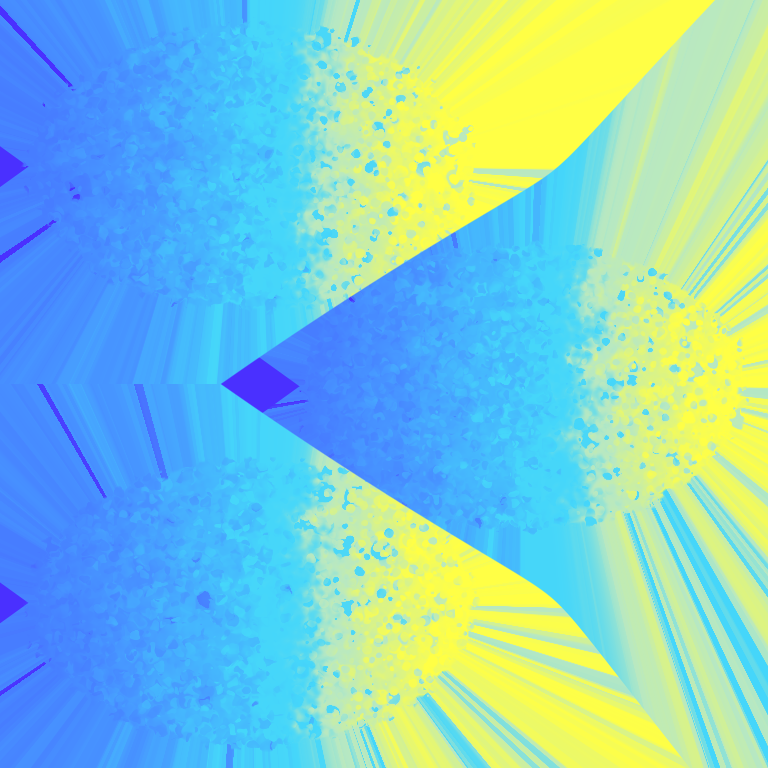
This background is drawn by a WebGL 2 fragment shader. Its source:

```glsl
#version 300 es
precision highp float;
// Three speckled ellipses, each running from indigo to yellow, share the canvas.
// Inside, layered round splats shift the colour ramp; outside, each point takes
// its tone from the closest rim point, which smears the rim into rays.
uniform vec2 u_resolution;
out vec4 fragColor;

const vec2 RADII = vec2(0.29, 0.188);

vec3 hash3(vec2 p) {
  vec3 q = fract(vec3(p.xyx) * vec3(0.1031, 0.103, 0.0973));
  q += dot(q, q.yxz + 33.33);
  return fract((q.xxy + q.yzz) * q.zyx);
}

float gradientNoise(vec2 p) {
  vec2 i = floor(p), f = fract(p);
  vec2 w = f * f * f * (f * (f * 6.0 - 15.0) + 10.0);
  vec4 d;
  for (int k = 0; k < 4; k++) {
    vec2 corner = vec2(k & 1, k >> 1);
    d[k] = dot(hash3(i + corner).xy * 2.0 - 1.0, f - corner);
  }
  return mix(mix(d.x, d.y, w.x), mix(d.z, d.w, w.x), w.y);
}

// Colour along the axis: indigo, blue, sky, cyan, pale green, yellow
vec3 ramp(float v) {
  vec3 c = mix(vec3(0.29, 0.19, 1.0), vec3(0.28, 0.49, 1.0), smoothstep(-1.2, -0.88, v));
  c = mix(c, vec3(0.28, 0.58, 1.0), smoothstep(-0.85, -0.4, v));
  c = mix(c, vec3(0.27, 0.73, 0.99), smoothstep(-0.5, -0.05, v));
  c = mix(c, vec3(0.27, 0.84, 0.98), smoothstep(-0.1, 0.15, v));
  c = mix(c, vec3(0.72, 0.91, 0.76), smoothstep(0.15, 0.46, v));
  return mix(c, vec3(1.0, 1.0, 0.27), smoothstep(0.42, 0.98, v));
}

// Ramp position for axis coordinate x and jitter j in about -0.5..0.5
float tone(float x, float j) {
  float blue = min(0.85 * x + 0.05 + 0.42 * j - 0.35 * (1.0 - smoothstep(-0.45, -0.4, j)), 0.17);
  float gold = 0.75 * x + 0.23 + 0.42 * j - 0.32 * (1.0 - smoothstep(-0.38, -0.2, j));
  return mix(blue, max(gold, 0.2), smoothstep(0.12, 0.45, x));
}

// Overlapping translucent discs of several sizes
float splats(vec2 p, float seed) {
  float value = 0.0;
  for (int k = 0; k < 4; k++) {
    vec2 g = p * (30.0 + 16.0 * float(k)) + seed + 31.0 * float(k);
    for (int n = 0; n < 9; n++) {
      vec2 id = floor(g) + vec2(n % 3, n / 3) - 1.0;
      vec3 h = hash3(id);
      float size = 0.15 + 0.4 * h.z;
      float disc = 1.0 - smoothstep(size - 0.12, size, length(g - id - h.xy));
      value = mix(value, hash3(id + 57.0).x - 0.5, 0.75 * disc);
    }
  }
  return value;
}

// Angle of the closest point on the ellipse
float rimAngle(vec2 p) {
  vec2 n = vec2(0.7071);
  float spread = RADII.x * RADII.x - RADII.y * RADII.y;
  for (int k = 0; k < 4; k++) {
    vec2 evolute = vec2(spread, -spread) * n * n * n / RADII;
    vec2 dir = normalize(abs(p) - evolute + 1e-5);
    n = normalize(clamp((dir * length(RADII * n - evolute) + evolute) / RADII, 0.0, 1.0));
  }
  return atan(p.y < 0.0 ? -n.y : n.y, p.x < 0.0 ? -n.x : n.x);
}

// Flat random steps with narrow soft joins
float bands(float t, float seed) {
  float i = floor(t);
  return mix(hash3(vec2(i, seed)).x, hash3(vec2(i + 1.0, seed)).x,
             smoothstep(0.85, 1.0, fract(t))) - 0.5;
}

vec3 ellipseField(vec2 p, float seed) {
  // Rays
  float t = rimAngle(p) + 7.0;
  float warped = t + 0.12 * gradientNoise(vec2(t * 3.0, seed));
  float streak = 0.5 * bands(warped * 9.0, seed) + 0.45 * bands(warped * 23.0, seed + 5.0)
               + 0.3 * bands(warped * 61.0, seed + 9.0);
  float thin = smoothstep(0.475, 0.485, bands(warped * 37.0, seed + 13.0));
  float x = cos(t - 7.0);
  float ray = tone(x, streak) - 0.06 * smoothstep(0.3, 0.6, x);
  vec3 rays = ramp(ray - 0.65 * thin * (1.0 - smoothstep(-0.3, 0.3, x)));
  float wedge = (-p.x - RADII.x) * 0.72 - abs(p.y);
  rays = mix(rays, vec3(0.29, 0.19, 1.0), smoothstep(-0.001, 0.001, wedge));

  // Speckles, ragged on the blue side and rounder on the yellow side
  vec2 q = p / RADII;
  vec2 warp = vec2(gradientNoise(p * 85.0 + seed), gradientNoise(p * 85.0 - seed - 40.0));
  float j = splats(p + warp * mix(0.01, 0.003, smoothstep(0.0, 0.4, q.x)), seed);
  float cloud = 0.3 * gradientNoise(p * 22.0 + seed) + 0.22 * gradientNoise(p * 90.0 + seed);
  vec3 speckles = ramp(tone(q.x + 0.5 * cloud, j));
  float rim = length(q) + 0.1 * j + 0.12 * cloud;
  return mix(speckles, rays, smoothstep(0.975, 1.0, rim));
}

void main() {
  vec2 uv = gl_FragCoord.xy / u_resolution.y;
  float y = uv.y - 0.5;

  // Wedge of the right ellipse, flaring past its bend
  float d = uv.x - 0.288, bend = uv.x - 0.725;
  float flare = (y > 0.0 ? 0.29 : 0.39) * (bend + sqrt(bend * bend + 0.0008));
  float edge = d * (0.7 - 0.17 * d) + flare - abs(y);
  float inRight = smoothstep(-1.0, 1.0, edge * u_resolution.y);

  vec2 left = vec2(uv.x - 0.327, y - (y > 0.0 ? 0.283 : -0.285));
  vec3 leftColour = ellipseField(left, y > 0.0 ? 11.0 : 83.0);
  vec3 rightColour = ellipseField(vec2(uv.x - 0.68, y + 0.003), 147.0);
  fragColor = vec4(mix(leftColour, rightColour, inRight), 1.0);
}
```
